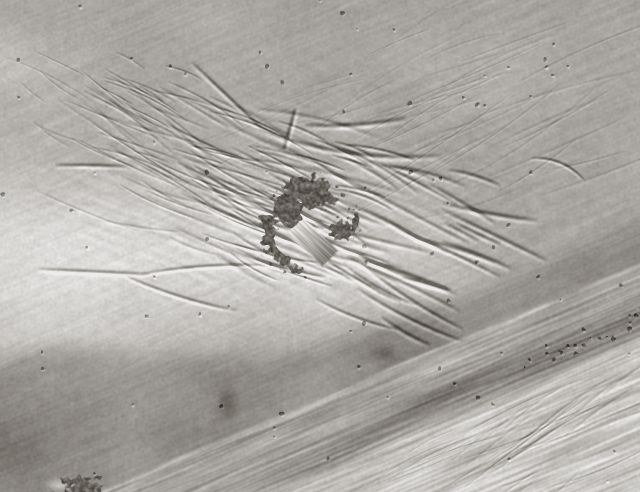
Write a WebGL 2 fragment shader that draws this texture.

```glsl
#version 300 es
precision highp float;
// Worn metal plate: a fan of gouges around a pitted wound, above a diagonal groove.
// Glows and bands set the tone, looped cuts add relief, gradient noise adds grain.
// Coordinates are in canvas widths.
uniform vec2 u_resolution;
out vec4 fragColor;

vec2 hash(vec2 p) {
  vec3 q = fract(p.xyx * vec3(.1031, .103, .0973));
  q += dot(q, q.yzx + 33.33);
  return fract((q.xx + q.yz) * q.zy);
}

float corner(vec2 cell, vec2 f, vec2 o) {
  return dot(hash(cell + o) * 2. - 1., f - o);
}

float noise(vec2 p) {
  vec2 i = floor(p), f = p - i, u = f * f * (3. - 2. * f);
  return mix(mix(corner(i, f, vec2(0)), corner(i, f, vec2(1, 0)), u.x),
             mix(corner(i, f, vec2(0, 1)), corner(i, f, vec2(1)), u.x), u.y);
}

mat2 turn(float a) { return mat2(cos(a), sin(a), -sin(a), cos(a)); }

float glow(vec2 p, vec2 c, vec2 r) { vec2 q = (p - c) / r; return exp(-dot(q, q)); }

float band(float x, float c, float w) { float k = (x - c) / w; return exp(-k * k); }

float ellipse(vec2 p, vec2 c, vec2 r) { return (length((p - c) / r) - 1.) * min(r.x, r.y); }

// Tapered groove with a dark core and a lit lower lip
float cut(vec2 p, vec2 a, vec2 b, float bend, float w) {
  vec2 d = b - a, q = p - .5 * (a + b);
  float len = length(d);
  d /= len;
  float t = 2. * dot(q, d) / len;
  if (abs(t) > 1.) return 0.;
  float taper = 1. - t * t;
  float k = dot(q, vec2(-d.y, d.x)) - bend * len * taper;
  return (.6 * band(k, -1.7 * w, w) - band(k, 0., w)) * sqrt(taper);
}

// Random cuts spread around a tilted centre
float strokes(vec2 p, float count, vec2 c, vec2 spread, float tilt, float ang, float len, float w) {
  float sum = 0.;
  for (float i = 0.; i < count; i++) {
    vec2 h = hash(vec2(i + 3., count)), g = hash(vec2(count + 7., i * 1.7));
    vec2 k = hash(vec2(i * 2.3, count + 19.));
    vec2 m = c + turn(tilt) * ((h + g - 1.) * spread);
    float a = ang + (k.x - .5) * .36 + .28 * glow(m, vec2(.17, .34), vec2(.15, .12));
    vec2 d = vec2(cos(a), sin(a)) * len * (.3 + .7 * k.y);
    sum += cut(p, m - d, m + d, (h.y - .5) * .1, w * (.6 + .7 * g.x)) * (.35 + .65 * h.x);
  }
  return sum;
}

void main() {
  vec2 p = gl_FragCoord.xy / u_resolution.x;
  float soft = noise(p * 7.) + .5 * noise(p * 17.);

  // Plate lighting
  float v = .66 + .22 * glow(p, vec2(.08, .36), vec2(.3, .15)) + .05 * soft
          + .15 * glow(p, vec2(.5, .37), vec2(.19, .11)) + .1 * glow(p, vec2(0, .66), vec2(.1, .06));

  // Shadowed edge, striated bank, dark channel and bright lower face
  float s = p.y - .42 * p.x + .005 * soft;
  float plate = smoothstep(-.035, .02, s - .01 - .2 * exp(-10. * p.x * p.x));
  float bank = 1. - smoothstep(-.074, -.062, s);
  float face = 1. - smoothstep(-.2, -.165, s);
  v = mix(.575 + .09 * soft, v, plate);
  v = mix(mix(v, .645, bank), .78, face);
  v += .2 * band(s, -.067, .004) * (.5 + noise(p * 13.));
  v -= .14 * band(s, -.148, .022) * smoothstep(.3, .7, p.x);
  v -= .1 * glow(p, vec2(0, .08), vec2(.1, .05));
  v -= .13 * (glow(p, vec2(.355, .14), vec2(.014, .025)) + glow(p, vec2(.6, .215), vec2(.02, .012)));

  // Brushed grain
  vec2 q = turn(-.4) * p, r = turn(.38) * p;
  float fine = noise(q * vec2(9, 210)) + .8 * noise(q * vec2(5, 85) + 40.);
  v += fine * mix(.045, .2, bank) + .05 * noise(p * 190.) + .04 * noise(p * 70.);
  v += .16 * noise(r * vec2(12, 130)) * glow(p, vec2(.43, .45), vec2(.32, .15)) * plate;

  // Scattered cuts: central fan, upper left, faint crossing lines, lower face
  float relief = strokes(p, 150., vec2(.45, .445), vec2(.35, .165), -.3, -.4, .1, .0025)
    + .7 * strokes(p, 45., vec2(.24, .57), vec2(.25, .1), -.45, -.55, .085, .002)
    + .3 * strokes(p, 44., vec2(.68, .6), vec2(.42, .2), 0., .42, .16, .0016)
    + .45 * face * strokes(p, 40., vec2(.83, .08), vec2(.28, .12), .42, .5, .13, .0018);

  // Long gouges
  relief += cut(p, vec2(.059, .349), vec2(.235, .341), 0., .0028)
    + cut(p, vec2(.22, .341), vec2(.43, .354), .03, .0026)
    + cut(p, vec2(.195, .339), vec2(.371, .284), -.03, .0026)
    + cut(p, vec2(.085, .511), vec2(.2, .509), .01, .0028)
    + cut(p, vec2(.443, .534), vec2(.462, .602), 0., .003)
    + cut(p, vec2(.475, .574), vec2(.635, .585), -.03, .0034)
    + cut(p, vec2(.3, .672), vec2(.408, .57), 0., .0028)
    + cut(p, vec2(.4, .57), vec2(.69, .527), -.06, .0035)
    + cut(p, vec2(.69, .453), vec2(.84, .425), -.02, .0033)
    + cut(p, vec2(.69, .392), vec2(.8, .349), .02, .0033)
    + cut(p, vec2(.83, .522), vec2(.914, .487), .12, .0022);
  v += .29 * clamp(relief, -1.2, .75);

  // Wound: scraped wedge, then ragged dark crust
  vec2 w = turn(.76) * (p - vec2(.488, .391)), box = abs(w) - vec2(.038, .017);
  float scraped = .7 - 5. * w.x + .25 * noise(w * vec2(25, 330));
  v = mix(scraped, v, smoothstep(-.002, .003, max(box.x, box.y) + .006 * noise(p * 50.)));
  float crust = min(ellipse(p, vec2(.483, .468), vec2(.04, .024)), ellipse(p, vec2(.45, .446), vec2(.02, .028)));
  crust = min(crust, ellipse(p, vec2(.42, .405), vec2(.011, .03)));
  crust = min(crust, ellipse(turn(.7) * (p - vec2(.436, .37)), vec2(0), vec2(.024, .008)));
  crust = min(crust, ellipse(p, vec2(.535, .41), vec2(.018, .014)));
  crust = min(crust, ellipse(p, vec2(.553, .42), vec2(.008, .015)));
  crust = min(crust, ellipse(p, vec2(.125, .008), vec2(.03, .014)));
  crust += .016 * noise(p * 65.) + .014 * noise(p * 150.);
  v += .2 * glow(p, vec2(.093, .012), vec2(.018, .008));
  v = mix(.39 + .22 * noise(p * 120.) + .18 * noise(p * 230.), v, smoothstep(-.002, .003, crust));

  // Pits: sparse everywhere, clustered at upper right and along the channel
  vec2 g = p * 85., h = hash(floor(g) + 11.), o = fract(g) - .35 - .3 * hash(floor(g) + 5.);
  float density = .015 + .4 * glow(p, vec2(.855, .665), vec2(.025, .035))
    + .5 * band(s, -.15, .012) * smoothstep(.8, .9, p.x);
  float size = .12 + .18 * h.y;
  float pit = 1. - smoothstep(size - .1, size + .1, length(o) + .3 * noise(p * 200.));
  v += (.15 * glow(o, vec2(.1, -.25), vec2(.2)) - .28 * pit) * step(h.x, density);

  fragColor = vec4(pow(vec3(clamp(v, .2, .93)), vec3(1, 1.05, 1.12)), 1);
}
```
